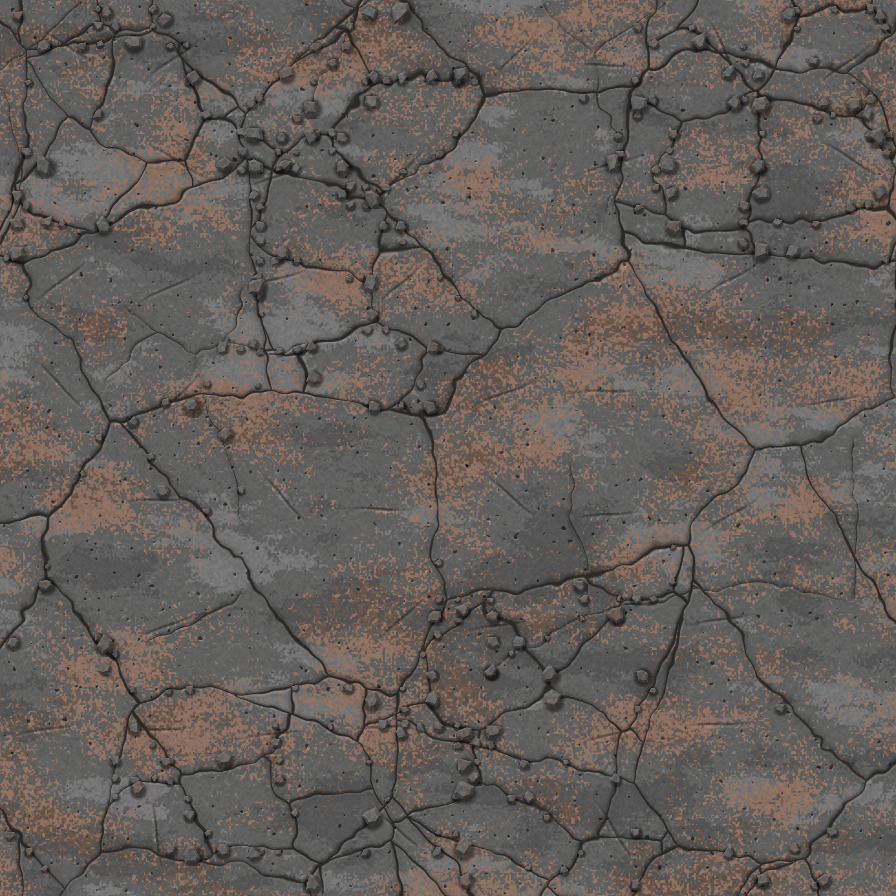
This texture is drawn by a Shadertoy shader. Its source:

```glsl
// Draws weathered grey stone slabs with rust stains, branching cracks and loose rubble.

const vec3 DARK_GREY = vec3(0.335);
const vec3 MID_GREY = vec3(0.38, 0.38, 0.378);
const vec3 PALE_GREY = vec3(0.46);
const vec3 DARK_RUST = vec3(0.41, 0.33, 0.28);
const vec3 PALE_RUST = vec3(0.545, 0.435, 0.38);
const vec3 CRACK_COLOUR = vec3(0.17, 0.16, 0.15);
const vec2 LIGHT = vec2(-0.4, 0.917);
const float TAU = 6.2831853;

vec2 hash2(vec2 p) {
    vec3 q = fract(p.xyx * vec3(0.1031, 0.1030, 0.0973));
    q += dot(q, q.yzx + 33.33);
    return fract((q.xx + q.yz) * q.zy);
}

float noise(vec2 p) {
    vec2 i = floor(p), f = fract(p);
    f = f * f * (3.0 - 2.0 * f);
    float low = mix(hash2(i).x, hash2(i + vec2(1, 0)).x, f.x);
    float high = mix(hash2(i + vec2(0, 1)).x, hash2(i + vec2(1, 1)).x, f.x);
    return mix(low, high, f.y);
}

// Signed noise vector for bending coordinates
vec2 wobble(vec2 p) {
    return vec2(noise(p), noise(p + 40.0)) - 0.5;
}

float fbm(vec2 p) {
    float sum = 0.0, weight = 0.5;
    for (int i = 0; i < 5; i++) {
        sum += weight * noise(p);
        p = mat2(1.7, 0.3, -0.3, 1.8) * p + 17.3;
        weight *= 0.7;
    }
    return sum / 1.387;
}

// Voronoi plates: x = edge distance, yz = direction to the edge, w = plate id
vec4 plates(vec2 p, float scale, float seed) {
    vec2 q = p * scale, base = floor(q), nearest = vec2(0), home = vec2(0);
    float best = 9.0;
    for (int k = 0; k < 9; k++) {
        vec2 cell = base + vec2(k % 3 - 1, k / 3 - 1);
        vec2 d = cell + 0.05 + 0.9 * hash2(cell + seed) - q;
        if (dot(d, d) < best) { best = dot(d, d); nearest = d; home = cell; }
    }
    vec4 result = vec4(9.0, 0.0, 1.0, hash2(home + seed + 5.7).x);
    for (int k = 0; k < 25; k++) {
        vec2 cell = home + vec2(k % 5 - 2, k / 5 - 2);
        vec2 d = cell + 0.05 + 0.9 * hash2(cell + seed) - q;
        vec2 across = d - nearest;
        if (dot(across, across) > 1e-4) {
            vec2 dir = normalize(across);
            float edge = dot(0.5 * (d + nearest), dir);
            if (edge < result.x) result.xyz = vec3(edge, dir);
        }
    }
    result.x /= scale;
    return result;
}

// Large slabs, shattered slabs and fading hairlines combined
vec4 cracks(vec2 p) {
    vec2 q = p + 0.06 * wobble(p * 6.0) + 0.018 * wobble(p * 26.0) + 0.006 * wobble(p * 85.0);
    vec4 slab = plates(q, 4.2, 11.0);
    vec4 shard = plates(q, 9.5, 53.0);
    vec4 hairline = plates(q, 3.1, 91.0);
    hairline.x += 0.0012 + 0.04 * smoothstep(0.68, 0.52, noise(p * 5.0 + 8.0));
    vec4 result = slab;
    if (slab.w > 0.75 && shard.x < result.x) result.xyz = shard.xyz;
    if (hairline.x < result.x) result.xyz = hairline.xyz;
    return result;
}

vec3 stoneColour(vec2 p) {
    float grain = noise(p * 490.0) * 0.65 + noise(p * 250.0 + 9.0) * 0.35 - 0.5;
    float tone = fbm(p * vec2(8.0, 19.0) + 3.0) + 0.16 * grain;
    vec3 grey = mix(DARK_GREY, MID_GREY, smoothstep(0.34, 0.43, tone));
    grey = mix(grey, PALE_GREY, smoothstep(0.575, 0.65, tone));
    float stain = fbm(p * vec2(10.0, 16.0) + 61.0) + 0.55 * grain;
    float bright = noise(p * 370.0 + 30.0) * 0.5 + tone;
    vec3 rust = mix(DARK_RUST, PALE_RUST, smoothstep(0.58, 0.76, bright));
    vec3 colour = mix(grey, rust, smoothstep(0.575, 0.615, stain));
    return colour * (1.0 + 0.18 * grain);
}

// Small ragged holes with a lit lower lip
float pits(vec2 p, float scale) {
    vec2 q = p * scale + 0.1 * wobble(p * 300.0), cell = floor(q);
    vec2 d = q - cell - 0.15 - 0.7 * hash2(cell + 7.0);
    float size = mix(0.02, 0.08, hash2(cell + 19.0).x);
    float hole = smoothstep(size + 0.03, size - 0.03, length(d));
    float lip = smoothstep(size + 0.03, size - 0.03, length(d + LIGHT * 0.08));
    float present = step(hash2(cell + 29.0).y, 0.6 * noise(p * 9.0));
    return present * (0.16 * lip * (1.0 - hole) - 0.55 * hole);
}

// Tapered gouges, mostly rising to the right
float scratches(vec2 p, float scale) {
    vec2 cell = floor(p * scale), rnd = hash2(cell + 83.0);
    vec2 d = fract(p * scale) - 0.4 - 0.2 * rnd;
    float angle = mix(0.0, 0.9, rnd.x) - 1.4 * step(0.75, rnd.y);
    vec2 along = vec2(cos(angle), sin(angle));
    float side = dot(d, vec2(-along.y, along.x)) + 0.01 * sin(dot(d, along) * 9.0);
    float taper = smoothstep(0.36, 0.05, abs(dot(d, along)));
    float groove = smoothstep(0.018, 0.003, abs(side));
    float ridge = smoothstep(0.018, 0.003, abs(side + 0.024));
    return step(0.4, hash2(cell + 47.0).x) * taper * (0.13 * ridge - 0.33 * groove);
}

// Irregular faceted stones lying along the cracks, with cast shadows
vec3 addRubble(vec3 colour, vec2 p, float scale, float seed) {
    vec2 cell = floor(p * scale), rnd = hash2(cell + seed), kind = hash2(cell + seed + 31.0);
    vec2 centre = (cell + 0.38 + 0.24 * rnd) / scale;
    vec4 crack = cracks(centre);
    float chance = 0.4 * smoothstep(0.55, 0.72, noise(centre * 6.0)) + 0.38 * step(0.75, crack.w);
    if (crack.x > 0.4 / scale || kind.x > chance) return colour;
    vec2 v = (p - centre) * scale / mix(0.2, 0.38, kind.y);
    float shadow = smoothstep(1.25, 0.7, length(v + LIGHT * 0.25));
    float edge = 0.0, slope = 0.0;
    for (int k = 0; k < 6; k++) {
        vec2 jitter = hash2(cell + seed + float(k) * 3.7);
        float angle = (float(k) + 0.8 * jitter.x) * TAU / 6.0 + rnd.x;
        vec2 facet = vec2(cos(angle), sin(angle));
        float reach = dot(v, facet) / mix(0.5, 1.0, jitter.y);
        if (reach > edge) { edge = reach; slope = dot(facet, LIGHT); }
    }
    float top = 0.38 + 0.06 * (rnd.y - 0.5);
    float shade = mix(top, 0.32 + 0.12 * slope, smoothstep(0.55, 0.68, edge));
    vec3 stone = shade * mix(vec3(1.0), vec3(1.08, 0.98, 0.91), rnd.x);
    stone *= 0.88 + 0.24 * noise(p * 330.0);
    return mix(colour * (1.0 - 0.45 * shadow), stone, smoothstep(1.0, 0.85, edge));
}

void mainImage(out vec4 fragColor, in vec2 fragCoord) {
    vec2 p = fragCoord / iResolution.y;
    vec4 crack = cracks(p);
    vec3 colour = stoneColour(p);
    colour *= 1.0 + pits(p, 37.0) + pits(p + 3.0, 49.0) + scratches(p, 8.0);

    // Chipped, lit slab edges around dark crack floors
    float width = 0.0001 + 0.0016 * noise(p * 26.0 + 5.0);
    float facing = dot(crack.yz, LIGHT);
    float rim = smoothstep(width + 0.005, width + 0.001, crack.x);
    colour *= 1.0 - 0.17 * exp(-crack.x / 0.005) + 0.22 * facing * rim;
    float gap = 1.0 - smoothstep(width - 0.0006, width + 0.0013, crack.x);
    colour = mix(colour, CRACK_COLOUR, gap);

    colour = addRubble(colour, p, 50.0, 13.0);
    colour = addRubble(colour, p, 30.0, 67.0);
    fragColor = vec4(colour, 1.0);
}
```
